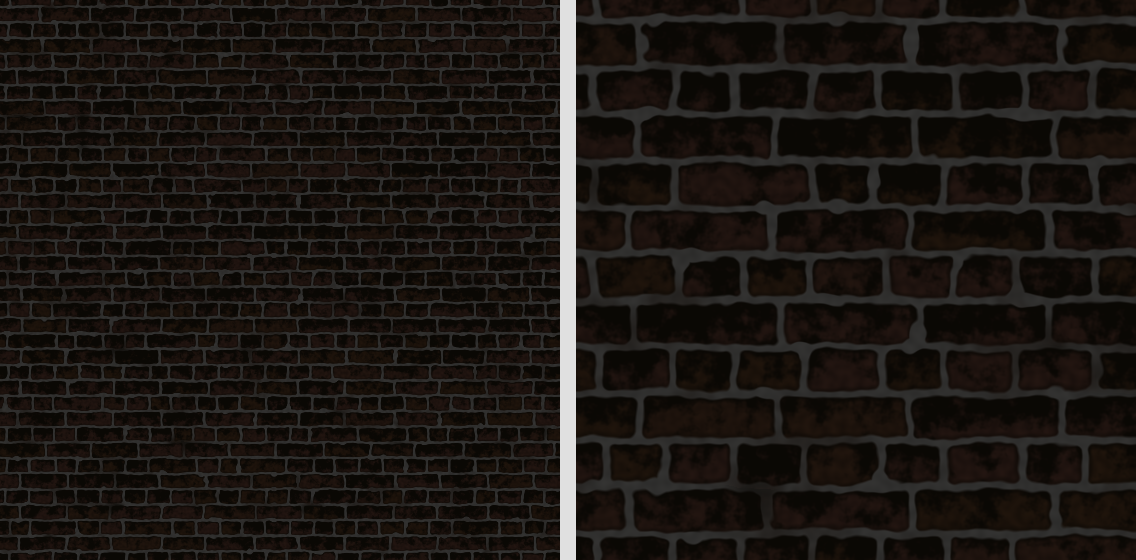
Left, the full canvas; right, a detail of the centre.
Give the GLSL for this texture, as a three.js fragment shader.

```glsl
varying vec2 vUv;

const float ROWS = 36.0;
const float HEADERS = 24.0;
const vec3 SOOT = vec3(0.040, 0.030, 0.016);
const vec3 RED_CLAY = vec3(0.120, 0.074, 0.058);
const vec3 BROWN_CLAY = vec3(0.108, 0.070, 0.040);
const vec3 MORTAR = vec3(0.188, 0.186, 0.181);
const vec3 DIRTY_MORTAR = vec3(0.125, 0.110, 0.098);

float hash(vec2 p) {
  return fract(sin(dot(p, vec2(127.1, 311.7))) * 43758.55);
}

vec2 gradient(vec2 cell, float period) {
  float angle = 6.28319 * hash(mod(cell, period) + period);
  return vec2(cos(angle), sin(angle));
}

// Gradient noise that wraps at the canvas edges
float noise(vec2 uv, float period) {
  vec2 p = uv * period;
  vec2 i = floor(p);
  vec2 f = p - i;
  vec2 w = f * f * f * (f * (f * 6.0 - 15.0) + 10.0);
  float a = dot(gradient(i, period), f);
  float b = dot(gradient(i + vec2(1.0, 0.0), period), f - vec2(1.0, 0.0));
  float c = dot(gradient(i + vec2(0.0, 1.0), period), f - vec2(0.0, 1.0));
  float d = dot(gradient(i + 1.0, period), f - 1.0);
  return mix(mix(a, b, w.x), mix(c, d, w.x), w.y);
}

float fbm(vec2 uv, float period) {
  float sum = 0.0;
  float amplitude = 1.0;
  for (int octave = 0; octave < 4; octave++) {
    sum += amplitude * noise(uv, period);
    amplitude *= 0.6;
    period *= 2.0;
  }
  return sum;
}

float roundedBox(vec2 p, vec2 halfSize, float radius) {
  vec2 q = abs(p) - halfSize + radius;
  return length(max(q, 0.0)) + min(max(q.x, q.y), 0.0) - radius;
}

// Position of an upright joint, in header widths
float jointAt(float index, float row) {
  return index + 0.22 * (hash(vec2(mod(index, HEADERS), row + 5.0)) - 0.5);
}

// Left and right joints of the brick at x; paired headers form a stretcher
vec2 brickSpan(float x, float row, float stretcherRow) {
  float index = floor(x);
  if (x < jointAt(index, row)) index -= 1.0;
  else if (x >= jointAt(index + 1.0, row)) index += 1.0;
  float pair = floor(index * 0.5);
  float merged = max(stretcherRow, step(hash(vec2(mod(pair, HEADERS * 0.5), row + 71.0)), 0.12));
  vec2 ends = mix(vec2(index, index + 1.0), vec2(pair, pair + 1.0) * 2.0, merged);
  return vec2(jointAt(ends.x, row), jointAt(ends.y, row));
}

vec3 clayColor(vec2 uv, float height, float seed) {
  float stain = fbm(uv, 58.0) + 0.8 * (height - 0.5) + 0.55 * (seed - 0.5);
  stain += 0.45 * noise(uv, 9.0);
  float soot = smoothstep(-0.42, 0.38, stain);
  vec3 clay = mix(RED_CLAY, BROWN_CLAY, smoothstep(0.35, 0.9, fract(seed * 7.3)));
  clay *= 1.0 + 0.28 * noise(uv, 190.0);
  return mix(clay, SOOT, soot);
}

vec3 mortarColor(vec2 uv) {
  float dirt = smoothstep(0.0, 0.6, fbm(uv, 14.0));
  return mix(MORTAR, DIRTY_MORTAR, 0.65 * dirt) * (1.0 + 0.15 * noise(uv, 170.0));
}

void main() {
  // Uneven courses
  vec2 sway = vec2(noise(vUv, 34.0), noise(vUv.yx, 30.0)) * 0.0030;
  vec2 ripple = vec2(noise(vUv, 110.0), noise(vUv.yx, 115.0)) * 0.0016;
  vec2 wall = vUv + sway + ripple;

  // Alternating stretcher and header rows
  float course = wall.y * ROWS + 0.44;
  float row = mod(floor(course), ROWS);
  float height = fract(course);
  float stretcherRow = mod(row, 2.0);
  float halfShift = step(0.72, hash(vec2(row, 19.0)));
  float x = wall.x * HEADERS - mix(0.34, 0.84, stretcherRow) - halfShift;
  vec2 span = brickSpan(x, row, stretcherRow);

  // Brick outline with worn edges
  float middle = 0.5 * (span.x + span.y);
  float seed = hash(vec2(mod(floor(middle * 2.0 + 0.5), HEADERS * 2.0), row + 37.0));
  vec2 local = vec2((x - middle) / HEADERS, (height - 0.5) / ROWS);
  vec2 halfSize = vec2(0.5 * (span.y - span.x) / HEADERS, 0.5 / ROWS);
  float gap = 0.0019 + 0.0008 * fract(seed * 13.7);
  float edge = roundedBox(local, halfSize - gap, 0.0034);
  edge += 0.0035 * smoothstep(0.22, 0.6, noise(vUv, 46.0));

  // Clay, shaded rim and mortar
  vec3 brick = clayColor(vUv, height, seed);
  float rim = smoothstep(-0.0034, -0.0004, edge);
  brick = mix(brick, SOOT, rim * mix(0.35, 0.75, height));
  float joint = smoothstep(-0.0008, 0.0011, edge);
  float hidden = smoothstep(0.28, 0.62, noise(vUv, 17.0));
  vec3 color = mix(brick, mortarColor(vUv), joint * (1.0 - 0.7 * hidden));
  gl_FragColor = vec4(color, 1.0);
}
```
